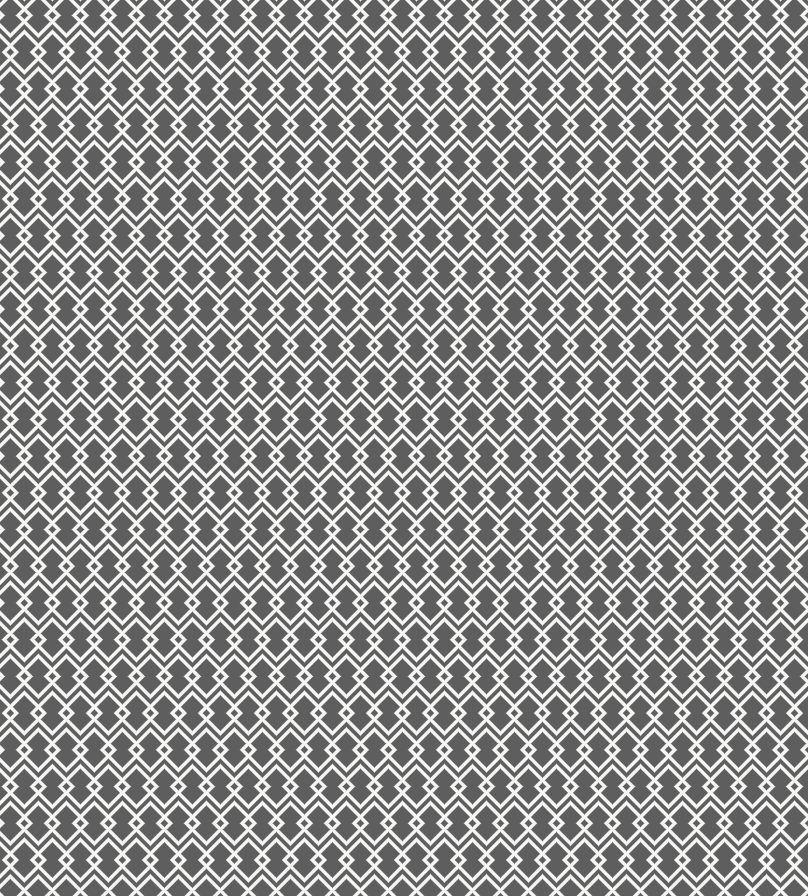
A Shadertoy shader for this pattern:

```glsl
// Staggered rows of overlapping outlined diamonds, pale lines on dark grey.

const vec2  REPEATS    = vec2(28.85, 24.40);  // repeats across and down the canvas
const float ROW_PITCH  = 1.305;               // row spacing, in column widths
const vec2  PHASE      = vec2(0.87, -0.02);   // offset of the first overlap
const float OVERLAP    = 0.222;               // half width of the small diamonds
const float HALF_LINE  = 0.061;               // half the line width
const float EDGE_PIXELS = 0.75;               // softness of the line edges
const vec3  GROUND     = vec3(0.368, 0.368, 0.370);
const vec3  LINE       = vec3(0.965, 0.970, 0.962);

// Distance to the outline of a diamond with equal half width and half height.
float diamondOutline(vec2 p, float radius) {
    return abs(abs(p.x) + abs(p.y) - radius) * inversesqrt(2.0);
}

// Distance to the nearest line; one unit is one column width.
float latticeDistance(vec2 cell) {
    float nearest = 1e3;
    float firstRow = floor(cell.y);

    // Tips reach past their own row, so test the rows below and above.
    for (int j = 0; j < 2; j++) {
        float row = firstRow + float(j);
        float stagger = 0.5 * mod(row, 2.0);
        float x = fract(cell.x + stagger + 0.5) - 0.5;
        float y = (cell.y - row) * ROW_PITCH;

        // The two large diamonds that cross at this overlap.
        for (int side = -1; side <= 1; side += 2) {
            vec2 p = vec2(x - 0.5 * float(side), y);
            nearest = min(nearest, diamondOutline(p, 0.5 + OVERLAP));
        }
    }
    return nearest;
}

void mainImage(out vec4 fragColor, in vec2 fragCoord) {
    vec2 cell = fragCoord / iResolution.xy * REPEATS - PHASE;
    float edge = EDGE_PIXELS * REPEATS.x / iResolution.x;
    float ink = 1.0 - smoothstep(-edge, edge, latticeDistance(cell) - HALF_LINE);
    fragColor = vec4(mix(GROUND, LINE, ink), 1.0);
}
```
